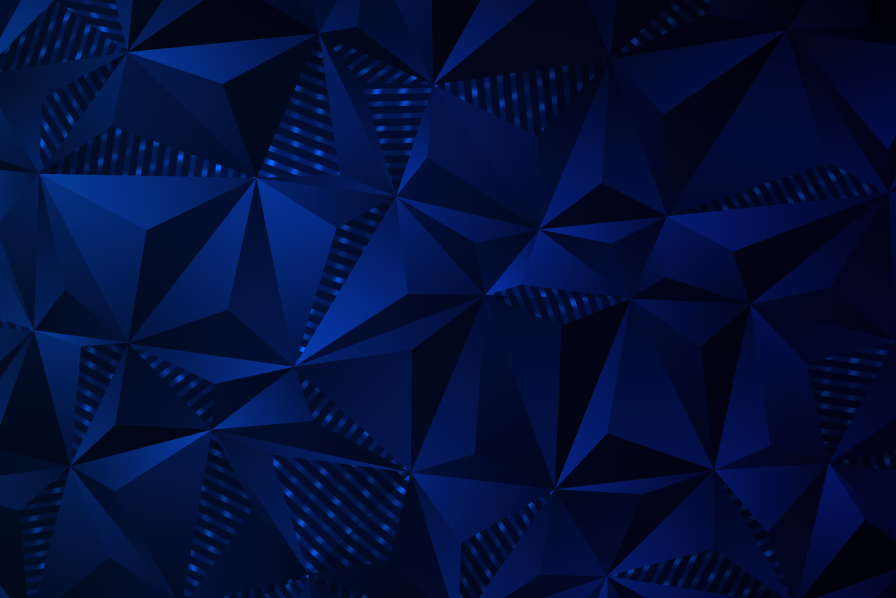
This background is drawn by a WebGL 1 fragment shader. Its source:

```glsl
precision highp float;

// Dark blue low-poly relief: a jittered triangular lattice whose triangles are
// raised into three-sided pyramids. Every facet has its own tone and gradient,
// and some carry glowing dashed stripes. Facets blend by analytic edge coverage.

uniform vec2 u_resolution;

const float CELL = 0.26;
const float ROW = 0.87;

float hash(vec2 p) {
  vec3 q = fract(vec3(p.xyx) * 0.1031 + 0.37);
  q += dot(q, q.yzx + 33.33);
  return fract((q.x + q.y) * q.z);
}

// Lattice point, displaced inside a disc small enough to keep triangles valid
vec2 latticePoint(vec2 id) {
  float angle = 6.2832 * hash(id + 3.7);
  float radius = 0.29 * sqrt(hash(id + 71.3));
  vec2 jitter = radius * vec2(cos(angle), sin(angle));
  return CELL * (vec2(id.x + 0.5 * id.y, ROW * id.y) + jitter);
}

// Signed distance to the line a-b, positive on its left
float edgeDistance(vec2 p, vec2 a, vec2 b) {
  vec2 e = normalize(b - a);
  return e.x * (p.y - a.y) - e.y * (p.x - a.x);
}

float coverage(vec2 p, vec2 a, vec2 b, vec2 c, float pixel) {
  float d = min(edgeDistance(p, a, b), min(edgeDistance(p, b, c), edgeDistance(p, c, a)));
  return clamp(d / pixel + 0.5, 0.0, 1.0);
}

vec3 blueRamp(float blue, float x) {
  float green = blue * (mix(0.32, 0.13, x) + 0.12 * blue);
  return vec3(0.04 * blue, green, blue);
}

// Stripes across the base edge, with bright spots in slanted rows
vec3 stripes(vec2 q, float seed) {
  float slant = mix(-0.6, 0.6, seed);
  float u = (q.x + slant * q.y) / 0.022;
  float line = 1.0 - smoothstep(0.14, 0.27, abs(fract(u) - 0.5));
  float wave = 0.5 + 0.5 * sin(q.y * 150.0 + floor(u) * 1.3 + seed * 20.0);
  float spot = pow(wave, 4.0) * (0.6 + 0.4 * sin(floor(u) * 2.1 + q.y * 37.0));
  return line * (vec3(0.0, 0.045, 0.15) + spot * vec3(0.03, 0.24, 0.56));
}

vec3 facetColor(vec2 p, vec2 a, vec2 b, float seed, float glow, float x) {
  vec2 edge = b - a;
  vec2 along = normalize(edge);
  vec2 outward = vec2(along.y, -along.x);
  float lit = 0.5 + 0.5 * dot(outward, vec2(-0.6, 0.8));
  float tone = mix(lit, hash(vec2(seed * 91.0, 5.0)), 0.45);

  // Gradient runs along the base edge, either way round
  float w = clamp(dot(p - a, edge) / dot(edge, edge), 0.0, 1.0);
  w = seed < 0.5 ? w : 1.0 - w;
  float blue = 0.07 + 0.46 * pow(tone, 1.3) * mix(0.4, 1.2, w);

  float pick = hash(vec2(seed * 57.0, 19.0));
  if (pick > 0.18) return blueRamp(blue * glow, x);
  vec2 q = vec2(dot(p - a, along), dot(p - a, outward));
  vec3 base = blueRamp(mix(0.1, 0.18, w) * glow, x);
  return base + stripes(q, pick / 0.18) * mix(0.35, 1.0, w) * glow;
}

void main() {
  vec2 uv = gl_FragCoord.xy / u_resolution;
  vec2 p = gl_FragCoord.xy / u_resolution.y;
  float pixel = 1.0 / u_resolution.y;

  // Broad light left of centre, fading to the upper right
  vec2 fromLight = p - vec2(0.48, 0.6);
  float glow = 0.5 + 0.85 * exp(-1.5 * dot(fromLight, fromLight));
  glow *= 1.0 - 0.55 * uv.x * smoothstep(0.7, 1.0, uv.y);

  float row = p.y / (CELL * ROW);
  vec2 home = floor(vec2(p.x / CELL - 0.5 * row, row));
  vec3 sum = vec3(0.0);
  float total = 0.0;

  for (int j = -1; j <= 1; j++)
  for (int i = -1; i <= 1; i++) {
    vec2 id = home + vec2(float(i), float(j));
    vec2 right = latticePoint(id + vec2(1.0, 0.0));
    vec2 top = latticePoint(id + vec2(0.0, 1.0));

    // Each lattice cell holds two triangles
    for (int t = 0; t < 2; t++) {
      vec2 a = t == 0 ? latticePoint(id) : right;
      vec2 b = t == 0 ? right : latticePoint(id + 1.0);
      vec2 c = top;
      if (coverage(p, a, b, c, pixel) <= 0.0) continue;

      // Off-centre peak splits the triangle into three facets
      vec2 key = id + 40.0 * float(t + 1);
      vec3 w = 0.16 + vec3(hash(key + 0.3), hash(key + 7.9), hash(key + 15.1));
      vec2 peak = (a * w.x + b * w.y + c * w.z) / (w.x + w.y + w.z);
      for (int k = 0; k < 3; k++) {
        float cover = coverage(p, a, b, peak, pixel);
        float seed = hash(key + 23.7 * float(k + 1));
        sum += cover * facetColor(p, a, b, seed, glow, uv.x);
        total += cover;
        vec2 first = a;
        a = b;
        b = c;
        c = first;
      }
    }
  }
  gl_FragColor = vec4(sum / max(total, 0.001), 1.0);
}
```
